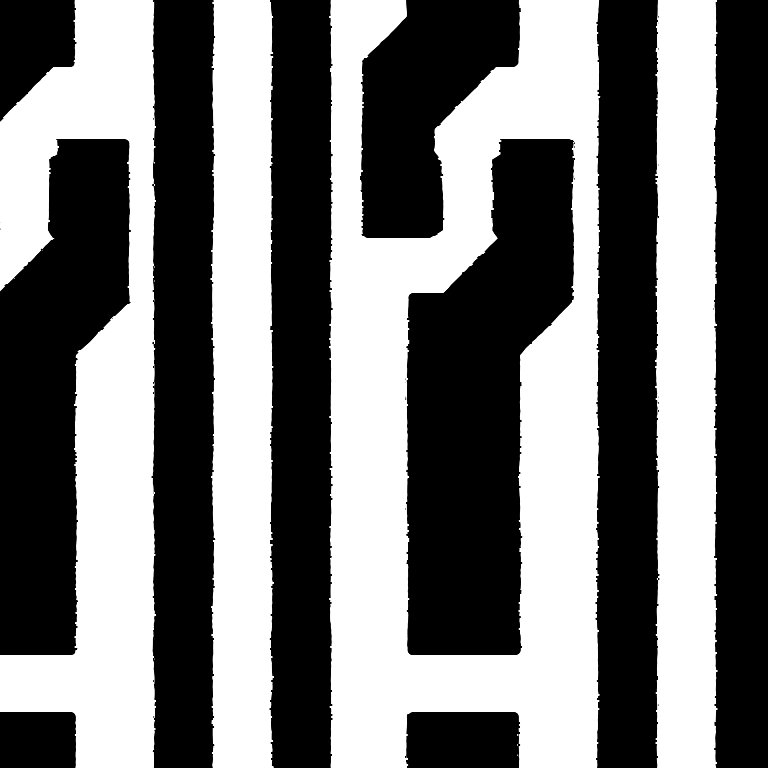
A WebGL 1 fragment shader for this pattern:

```glsl
precision highp float;
// Black and white lattice: paired vertical bars alternate with columns of
// interlocking hooked blocks. Each cell holds two hooks, one turned half round,
// built from boxes cut by diagonals; hashed noise roughens the edges.

uniform vec2 u_resolution;

#define SPAN 768.0                  // design units along the canvas height
#define CELL vec2(444.0, 990.0)     // size of one repeat
#define CENTER vec2(467.5, 188.5)   // turning point of a hook pair, y down
#define BAR_X vec2(160.0, -166.2)   // bar centres within a cell
#define BAR_HALF 29.6
#define STEM_HALF 56.2
#define STEM_END 466.5
#define ARM vec4(25.0, -49.5, 105.5, 150.0) // left, top, right, lower limit
#define CORNER 5.0
#define WANDER 2.2                  // slow edge drift
#define NICK 1.3                    // small edge chips
#define INK vec3(0.0)

float hash(vec2 p) {
  vec3 q = fract(vec3(p.xyx) * 0.1031);
  q += dot(q, q.yzx + 33.33);
  return fract((q.x + q.y) * q.z);
}

float noise(vec2 p) {
  vec2 i = floor(p), f = fract(p);
  f = f * f * (3.0 - 2.0 * f);
  vec2 e = vec2(1.0, 0.0);
  return mix(mix(hash(i), hash(i + e), f.x),
             mix(hash(i + e.yx), hash(i + e.xx), f.x), f.y);
}

// Rounded box given by two opposite corners.
float box(vec2 p, vec2 low, vec2 high, float radius) {
  vec2 d = abs(p - 0.5 * (low + high)) - 0.5 * (high - low) + radius;
  return length(max(d, 0.0)) + min(max(d.x, d.y), 0.0) - radius;
}

// An offset arm joined to a long stem by a diagonal link.
// band: inner and outer limits of x + y; spur and notch: x limit and y start.
float hook(vec2 p, float stemX, float stemTop, vec2 band, vec2 spur, vec2 notch) {
  float sum = p.x + p.y;
  float inner = (band.x - sum) * 0.7071;
  float outer = (sum - band.y) * 0.7071;

  float arm = max(box(p, ARM.xy, ARM.zw, CORNER), outer);
  float inset = p.x - ARM.x;
  float spurCut = min(spur.x - p.x, (p.y - spur.y - 1.5 * inset) / 1.8);
  float notchCut = min(notch.x - p.x, (notch.y - p.y - 0.62 * inset) / 1.18);
  arm = max(arm, max(spurCut, notchCut));

  vec2 linkLow = vec2(-30.0, band.x - spur.x);
  float link = box(p, linkLow, vec2(ARM.z, stemTop + 62.0), 0.0);
  link = max(link, max(inner, outer));

  float stem = box(p, vec2(stemX - STEM_HALF, stemTop),
                   vec2(stemX + STEM_HALF, STEM_END), CORNER);
  return min(arm, min(link, stem));
}

// Sideways displacement of the edges, different in every repeat.
float wear(vec2 p) {
  float drift = noise(p / vec2(23.0, 34.0) + 7.0) - 0.5;
  float grain = noise(p / vec2(19.0, 3.0) + 91.0) - 0.5;
  float chip = hash(floor(p / vec2(14.0, 2.0)) + 211.0);
  float side = step(0.93, chip) - step(chip, 0.07);
  return WANDER * drift + 0.8 * grain + NICK * side;
}

void main() {
  vec2 p = gl_FragCoord.xy / u_resolution.y * SPAN;
  p.y = SPAN - p.y;
  vec2 worn = p + vec2(wear(p), 0.0);
  vec2 q = mod(worn - CENTER + 0.5 * CELL, CELL) - 0.5 * CELL;

  // Two hooks facing each other.
  float lower = hook(q, -3.7, 104.5, vec2(80.0, 219.0),
                     vec2(30.5, 42.0), vec2(33.5, -29.0));
  float upper = hook(-q, 4.5, 121.5, vec2(92.0, 233.0),
                     vec2(32.5, 26.5), vec2(37.5, -41.5));

  // Straight bars on either side.
  vec2 bars = abs(q.x - BAR_X) - BAR_HALF;
  float shape = min(min(lower, upper), min(bars.x, bars.y));

  float pixel = SPAN / u_resolution.y;
  float paper = smoothstep(-0.5 * pixel, 0.5 * pixel, shape);
  gl_FragColor = vec4(mix(INK, vec3(1.0), paper), 1.0);
}
```
